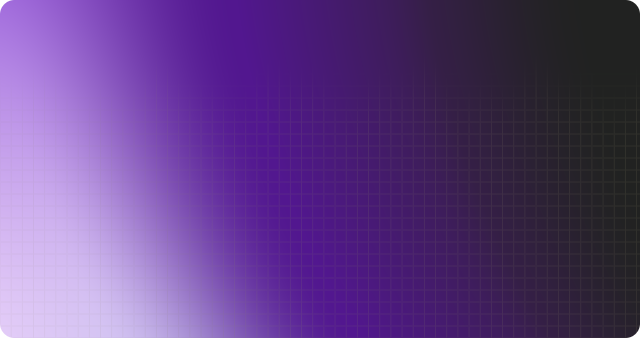
This background is drawn by a Shadertoy shader. Its source:

```glsl
const vec3 VIOLET = vec3(0.32, 0.09, 0.56);
const vec3 PLUM = vec3(0.22, 0.12, 0.30);
const vec3 CHARCOAL = vec3(0.13, 0.135, 0.13);
const vec3 ORCHID = vec3(0.64, 0.43, 0.87);
const vec3 LILAC = vec3(0.89, 0.80, 0.97);

// Colour sweep on both sides of a curved violet ridge
vec3 backdrop(vec2 uv) {
    float ridge = 0.56 - 0.31 * uv.y + 0.12 * uv.y * uv.y;
    float offset = uv.x - ridge;

    vec3 shade = mix(VIOLET, PLUM, clamp(offset / 0.3, 0.0, 1.0));
    shade = mix(shade, CHARCOAL, smoothstep(0.22, 0.55, offset));

    vec3 glow = mix(LILAC, ORCHID, pow(uv.y, 1.3));
    glow -= vec3(0.35, 0.2, 0.12) * uv.x * (1.0 - uv.y);
    return mix(shade, glow, smoothstep(0.0, 0.4, -offset));
}

// Coverage of the thin lines: x for vertical, y for horizontal
vec2 gridLines(vec2 uv, float aspect, float pixel) {
    vec2 cell = vec2(0.01745, 0.0355);
    vec2 dist = abs(fract(uv / cell + 0.5) - 0.5) * cell * vec2(aspect, 1.0);
    vec2 cover = clamp((0.00125 - dist) / pixel + 0.5, 0.0, 1.0);

    // Uneven upper ends, one height per column
    float column = floor(uv.x / cell.x + 0.5);
    float top = 0.77 + 0.04 * sin(column * 0.55) + 0.025 * sin(column * 1.3 + 2.0);
    cover.x *= 1.0 - smoothstep(top - 0.15, top + 0.03, uv.y);
    cover.y *= 1.0 - smoothstep(0.62, 0.8, uv.y);
    return cover;
}

float roundedBox(vec2 p, vec2 halfSize, float radius) {
    vec2 q = abs(p) - halfSize + radius;
    return length(max(q, 0.0)) + min(max(q.x, q.y), 0.0) - radius;
}

void mainImage(out vec4 fragColor, in vec2 fragCoord) {
    vec2 uv = fragCoord / iResolution.xy;
    float aspect = iResolution.x / iResolution.y;
    float pixel = 1.0 / iResolution.y;

    vec3 color = backdrop(uv);

    // Faint olive grid, stronger to the right
    vec2 lines = gridLines(uv, aspect, pixel);
    float strength = mix(0.09, 0.17, smoothstep(0.1, 0.5, uv.x));
    color = mix(color, vec3(0.53, 0.50, 0.40), strength * max(lines.x, lines.y));

    // White outside the rounded corners
    vec2 halfSize = 0.5 * vec2(aspect, 1.0);
    float edge = roundedBox((uv - 0.5) * vec2(aspect, 1.0), halfSize, 0.043);
    color = mix(color, vec3(1.0), clamp(edge / pixel + 0.5, 0.0, 1.0));

    fragColor = vec4(color, 1.0);
}
```
